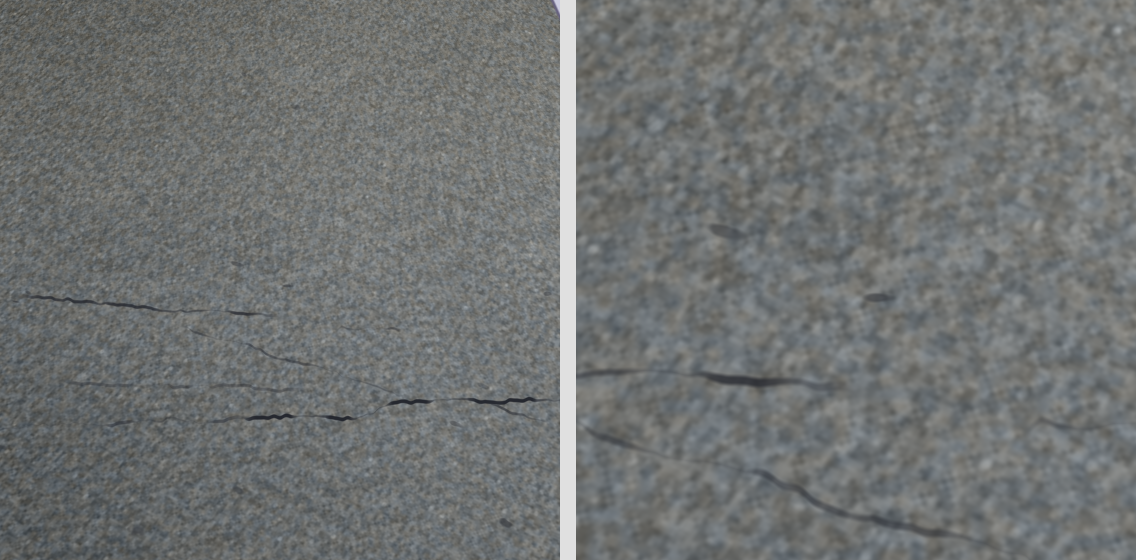
Left: the whole. Right: its middle third, enlarged.
This texture is drawn by a Shadertoy shader. Its source:

```glsl
#define GRAIN_DENSITY 260.0
#define GRAIN_CONTRAST 0.24
#define CHROMA_CONTRAST 0.045
#define SPECK_SHARE 0.06
#define SPECK_GAIN 0.10
#define HORIZON 2.0
#define BASE_GREY 0.363
#define CRACK_WIGGLE 0.016
#define STAIN_COUNT 14

float hash(vec2 p) {
    return fract(sin(dot(p, vec2(127.1, 311.7))) * 43758.5453);
}

float noise(vec2 p) {
    vec2 i = floor(p), f = fract(p);
    f = f * f * (3.0 - 2.0 * f);
    return mix(mix(hash(i), hash(i + vec2(1, 0)), f.x),
               mix(hash(i + vec2(0, 1)), hash(i + vec2(1, 1)), f.x), f.y);
}

float fbm(vec2 p) {
    float sum = 0.0, gain = 0.5;
    for (int i = 0; i < 4; i++) {
        sum += gain * noise(p);
        p = mat2(1.6, 1.2, -1.2, 1.6) * p + 7.3;
        gain *= 0.5;
    }
    return sum / 0.9375;
}

mat2 rotation(float a) {
    return mat2(cos(a), sin(a), -sin(a), cos(a));
}

// Jagged line from a to b, fading at its ends and broken along its length
float crack(vec2 uv, vec2 a, vec2 b, float width, float seed) {
    float t = (uv.x - a.x) / (b.x - a.x);
    float path = mix(a.y, b.y, t);
    path += CRACK_WIGGLE * (fbm(vec2(uv.x * 16.0, seed)) - 0.5);
    path += 0.3 * CRACK_WIGGLE * (noise(vec2(uv.x * 90.0, seed)) - 0.5);
    float strength = smoothstep(0.15, 0.6, noise(vec2(uv.x * 28.0, seed + 9.0)));
    float w = width * (0.5 + strength);
    float soft = max(0.0016, 0.8 / iResolution.y);
    float ends = smoothstep(0.0, 0.12, t) * smoothstep(1.0, 0.88, t);
    float line = 1.0 - smoothstep(w - soft, w + soft, abs(uv.y - path));
    return line * ends * (0.3 + 0.7 * strength);
}

float allCracks(vec2 uv) {
    // The main crack steps upward on its way to the right
    vec2 stepped = uv - vec2(0.0, 0.031 * smoothstep(0.62, 0.74, uv.x));
    float c = 0.75 * crack(uv, vec2(0.02, 0.470), vec2(0.51, 0.433), 0.0018, 3.0);
    c = max(c, 0.95 * crack(stepped, vec2(0.38, 0.254), vec2(1.08, 0.252), 0.0022, 11.0));
    c = max(c, 0.45 * crack(uv, vec2(0.30, 0.425), vec2(0.74, 0.286), 0.0015, 23.0));
    c = max(c, 0.45 * crack(uv, vec2(0.60, 0.411), vec2(0.72, 0.407), 0.0014, 31.0));
    c = max(c, 0.35 * crack(uv, vec2(0.08, 0.318), vec2(0.56, 0.306), 0.0018, 43.0));
    c = max(c, 0.50 * crack(uv, vec2(-0.06, 0.236), vec2(0.46, 0.252), 0.0020, 57.0));
    return max(c, 0.55 * crack(uv, vec2(0.87, 0.284), vec2(0.98, 0.243), 0.0016, 61.0));
}

// Soft dark marks, larger and denser toward the lower left
float stains(vec2 uv) {
    float mask = 0.0;
    for (int i = 0; i < STAIN_COUNT; i++) {
        float id = float(i) + 1.0;
        vec2 center = vec2(hash(vec2(id, 1.7)), hash(vec2(id, 5.3)));
        center = pow(center, vec2(1.7, 1.5));
        float size = mix(0.018, 0.006, center.y) * (0.6 + 0.6 * hash(vec2(id, 8.1)));
        vec2 d = rotation(0.7 * hash(vec2(id, 2.9)) - 0.1) * (uv - center);
        d.y *= mix(1.3, 3.5, hash(vec2(id, 6.4)));
        float r = length(d) / size + 0.7 * (noise(uv * 110.0) - 0.5);
        mask = max(mask, (1.0 - smoothstep(0.5, 1.15, r)) * (0.4 + 0.5 * hash(vec2(id, 4.2))));
    }
    return mask;
}

void mainImage(out vec4 fragColor, in vec2 fragCoord) {
    vec2 uv = fragCoord / iResolution.xy;

    // Ground plane: grains shrink toward the top
    float depth = HORIZON - uv.y;
    vec2 ground = GRAIN_DENSITY * vec2((uv.x - 0.5) / depth, -1.1 * log(depth));
    vec2 slanted = rotation(-0.9) * ground * vec2(1.0, 1.05);
    slanted.x *= 0.8;

    // Broad light, brightest at the middle right
    float grey = BASE_GREY + 0.075 * smoothstep(0.0, 0.8, uv.x);
    grey += 0.042 * smoothstep(0.1, 0.5, uv.y) - 0.028 * smoothstep(0.7, 1.0, uv.y);
    grey += 0.05 * (fbm(uv * vec2(5.0, 9.0)) - 0.5);

    // Two sizes of grain
    float grain = 0.6 * noise(slanted) + 0.4 * noise(rotation(0.5) * ground * 1.7 + 31.0);
    grey += GRAIN_CONTRAST * (grain - 0.5);

    // Bright stone chips
    vec2 chipSpace = slanted * 0.6;
    vec2 cell = floor(chipSpace);
    float chip = step(1.0 - SPECK_SHARE, hash(cell + 71.0));
    chip *= 1.0 - smoothstep(0.1, 0.5, length(fract(chipSpace) - 0.5));
    grey += SPECK_GAIN * chip * (0.5 + 0.5 * hash(cell + 13.0));

    // Cool grey with a warmer far end and faintly coloured grains
    vec3 color = vec3(grey) + mix(vec3(-0.010, 0.003, 0.005), vec3(0.0, 0.004, -0.010), smoothstep(0.3, 1.0, uv.y));
    float hue = noise(ground * 0.7 + 53.0) - 0.5;
    color += CHROMA_CONTRAST * hue * vec3(0.8, 0.0, -1.0);

    // Damage
    color = mix(color, vec3(0.20, 0.21, 0.23), 0.7 * stains(uv));
    color = mix(color, vec3(0.13, 0.14, 0.17), allCracks(uv));

    // Pale border cutting the upper right corner
    float border = uv.x + 0.45 * uv.y - 1.435;
    color = mix(color, vec3(0.40, 0.38, 0.50), smoothstep(-0.004, 0.001, border));
    color = mix(color, vec3(0.80, 0.80, 0.88), smoothstep(0.001, 0.006, border));

    fragColor = vec4(clamp(color, 0.0, 1.0), 1.0);
}
```
